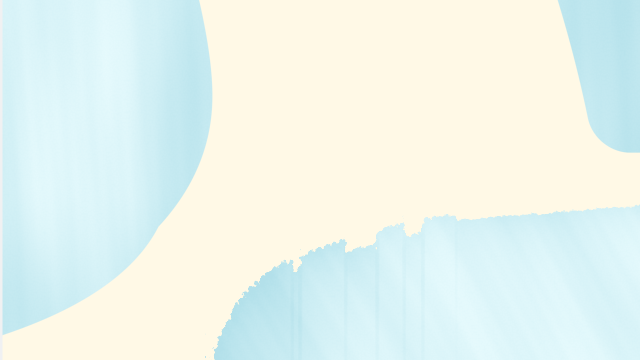
Reproduce this background procedurally as a WebGL 1 fragment shader.

```glsl
precision highp float;
// Pale blue watercolour shapes, two smooth and one torn, on a cream ground.

#define CREAM vec3(1.0, 0.976, 0.902)
#define LIGHT_WASH vec3(0.885, 0.972, 0.985)
#define DARK_WASH vec3(0.725, 0.892, 0.927)
#define MARGIN_COLOR vec3(0.94, 0.945, 0.95)
#define MARGIN_WIDTH 0.007
#define TEAR_SIZE 0.016
#define NOTCH_DEPTH 0.037
#define STREAK_STRENGTH 0.13
#define GRAIN_STRENGTH 0.09

uniform vec2 u_resolution;

vec2 hash2(vec2 p) {
  vec2 q = vec2(dot(p, vec2(127.1, 311.7)), dot(p, vec2(269.5, 183.3)));
  return fract(sin(q) * 43758.5);
}

// Distance to the nearest scattered cell centre
float cellNoise(vec2 p) {
  vec2 cell = floor(p);
  float nearest = 2.0;
  for (int j = -1; j <= 1; j++) {
    for (int i = -1; i <= 1; i++) {
      vec2 c = cell + vec2(float(i), float(j));
      nearest = min(nearest, length(c + hash2(c) - p));
    }
  }
  return nearest;
}

// Layered sines that vary fast across u and drift slowly along v
float streaks(float u, float v) {
  float sum = 0.0;
  float freq = 13.0;
  float amp = 1.0;
  for (int i = 0; i < 5; i++) {
    float phase = float(i) * 2.3;
    sum += amp * sin(u * freq + 1.4 * sin(v * 4.0 + phase) + phase)
               * (0.65 + 0.35 * sin(v * 7.0 + u * 5.0 + phase));
    freq *= 1.9;
    amp *= 0.65;
  }
  return sum;
}

// Quadratic Bezier read as a height over its first coordinate
float curveAt(float u, vec2 a, vec2 c, vec2 b) {
  float d = u - a.x;
  float k = c.x - a.x;
  float t = d / (k + sqrt(max(k * k + (a.x - 2.0 * c.x + b.x) * d, 0.0)));
  return mix(mix(a.y, c.y, t), mix(c.y, b.y, t), t);
}

// Right border of the left shape, as x over y
float leftBorder(float y) {
  if (y < 0.37) return curveAt(y, vec2(0.069, 0.007), vec2(0.181, 0.343), vec2(0.37, 0.44));
  if (y < 0.734) return curveAt(y, vec2(0.37, 0.44), vec2(0.532, 0.59), vec2(0.734, 0.59));
  return curveAt(y, vec2(0.734, 0.59), vec2(0.838, 0.59), vec2(1.0, 0.553));
}

float notch(float x, float center, float halfWidth) {
  return NOTCH_DEPTH * (1.0 - smoothstep(-0.007, 0.007, abs(x - center) - halfWidth));
}

// Top border of the torn shape, as y over x
float tornBorder(float x) {
  float y = x < 0.845
    ? curveAt(x, vec2(0.593, 0.0), vec2(0.648, 0.2245), vec2(0.845, 0.292))
    : curveAt(x, vec2(0.845, 0.292), vec2(1.053, 0.375), vec2(1.262, 0.403));
  y = mix(y, 0.387 + 0.08 * (x - 1.262), smoothstep(1.262, 1.274, x));
  return y - notch(x, 0.824, 0.011) - notch(x, 1.005, 0.044) - notch(x, 1.15, 0.026);
}

float leftShape(vec2 p) {
  float x = leftBorder(p.y);
  float slope = (leftBorder(p.y + 0.002) - x) / 0.002;
  return (p.x - x) / length(vec2(1.0, slope));
}

// Slanted side and flat base joined by a round corner
float rightShape(vec2 p) {
  float drop = 1.0 - p.y;
  float side = dot(p - vec2(1.549, 1.0), vec2(-0.969, -0.245)) + 0.15 * drop * (0.35 - drop);
  vec2 d = vec2(side, 0.576 - p.y) + 0.095;
  return length(max(d, 0.0)) + min(max(d.x, d.y), 0.0) - 0.095;
}

float tornShape(vec2 p) {
  float y = tornBorder(p.x);
  float slope = (tornBorder(p.x + 0.002) - y) / 0.002;
  float tear = cellNoise(p * 52.0) + 0.5 * cellNoise(p * 125.0) - 0.72;
  tear *= TEAR_SIZE * mix(1.0, 0.5, smoothstep(1.2, 1.3, p.x));
  return (p.y - y) / length(vec2(1.0, slope)) + tear;
}

void main() {
  float pixel = 1.0 / u_resolution.y;
  vec2 p = gl_FragCoord.xy * pixel;
  vec3 d = vec3(leftShape(p), rightShape(p), tornShape(p));
  vec3 cover = 1.0 - smoothstep(-0.75 * pixel, 0.75 * pixel, d);

  // Depth of the wash in each shape, 0 light to 1 dark
  float leftTone = 0.08 + 0.6 * smoothstep(0.25, 0.56, p.x)
    + 0.5 * (1.0 - smoothstep(0.08, 0.5, p.y)) + 0.2 * (1.0 - smoothstep(0.0, 0.12, p.x));
  float rightTone = 0.78 + 0.2 * smoothstep(1.6, 1.75, p.x);
  float tornTone = 0.08 + 0.72 * (1.0 - smoothstep(0.72, 1.06, p.x)) + 0.4 * exp(min(d.z, 0.0) * 14.0);
  vec2 slanted = vec2(dot(p, vec2(0.87, 0.5)), dot(p, vec2(0.5, -0.87)));
  float grain = GRAIN_STRENGTH * (cellNoise(p * 170.0) - 0.5);
  vec3 tone = vec3(leftTone, rightTone, tornTone) + grain
    + STREAK_STRENGTH * vec3(vec2(streaks(p.x + 0.06 * p.y, p.y)), streaks(slanted.x, slanted.y));

  // Compose the washes and the thin left margin
  vec3 color = CREAM;
  color = mix(color, mix(LIGHT_WASH, DARK_WASH, clamp(tone.x, -0.1, 1.15)), cover.x);
  color = mix(color, mix(LIGHT_WASH, DARK_WASH, clamp(tone.y, -0.1, 1.15)), cover.y);
  color = mix(color, mix(LIGHT_WASH, DARK_WASH, clamp(tone.z, -0.1, 1.15)), cover.z);
  color = mix(MARGIN_COLOR, color, smoothstep(-pixel, pixel, p.x - MARGIN_WIDTH));
  gl_FragColor = vec4(color, 1.0);
}
```
